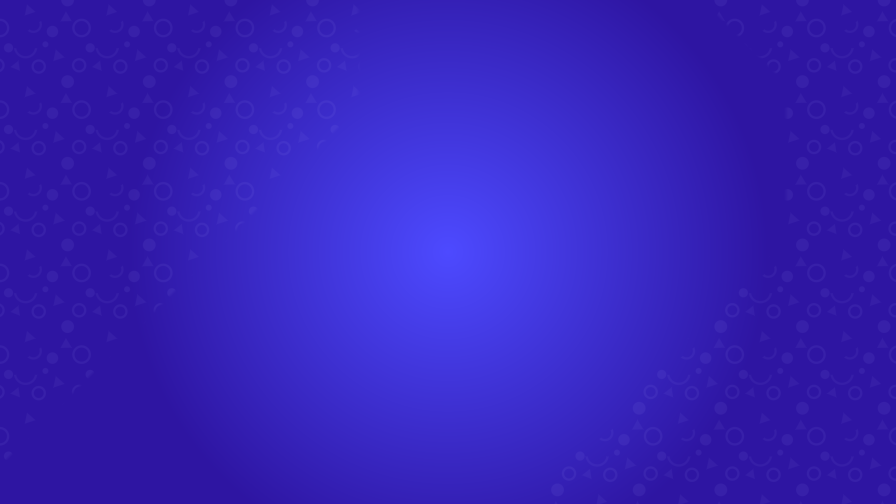
A Shadertoy shader for this background:

```glsl
// A round indigo glow on a dark violet ground, with faint confetti in the sides.
// One square tile of rings, dots, arcs and triangles repeats over the plane;
// slanted half-planes limit it to a left and a right region.

const vec3 GLOW_COLOR = vec3(0.302, 0.290, 1.0);
const vec3 GROUND_COLOR = vec3(0.180, 0.082, 0.635);
const vec3 CONFETTI_COLOR = vec3(0.62, 0.60, 0.95);
const float GLOW_RADIUS = 0.635;     // in canvas heights
const float TILE_SIZE = 0.162;       // in canvas heights
const float TILE_ORIGIN = -0.889;    // left side of a tile column
const float CONFETTI_ALPHA = 0.085;
const float LINE_HALF = 0.014;       // half stroke width, in tiles
const float REGION_SOFTNESS = 0.006;

// Shortest offset from a shape centre within the repeating tile
vec2 wrapped(vec2 t, vec2 center) {
    vec2 d = t - center;
    return d - floor(d + 0.5);
}

float dotShape(vec2 t, vec2 center, float radius) {
    return length(wrapped(t, center)) - radius;
}

float ringShape(vec2 t, vec2 center, float radius) {
    return abs(dotShape(t, center, radius)) - LINE_HALF;
}

// Part of a ring that opens away from the unit direction "facing"
float arcShape(vec2 t, vec2 center, float radius, vec2 facing) {
    float cut = 0.02 - dot(wrapped(t, center), facing);
    return max(ringShape(t, center, radius), cut);
}

// Equilateral triangle with its apex at "angle"
float triangleShape(vec2 t, vec2 center, float inradius, float angle) {
    vec2 d = wrapped(t, center);
    float side = -1.0;
    for (int i = 0; i < 3; i++) {
        float a = angle + 3.14159 + float(i) * 2.0944;
        side = max(side, dot(d, vec2(cos(a), sin(a))) - inradius);
    }
    return side;
}

// Soft coverage of a signed distance given in tiles
float cover(float d, float pixel) {
    return 1.0 - smoothstep(-0.75 * pixel, 0.75 * pixel, d);
}

float confetti(vec2 t, float pixel) {
    float rings = min(ringShape(t, vec2(0.0, 0.343), 0.100),
                  min(ringShape(t, vec2(0.475, 0.815), 0.074),
                      ringShape(t, vec2(0.970, 0.800), 0.074)));
    float dots = min(min(dotShape(t, vec2(0.829, 0.0), 0.078),
                         dotShape(t, vec2(0.643, 0.386), 0.070)),
                     min(dotShape(t, vec2(0.105, 0.586), 0.056),
                         dotShape(t, vec2(0.557, 0.543), 0.036)));
    float arcs = min(arcShape(t, vec2(0.314, 0.571), 0.130, vec2(0.0, 1.0)),
                     arcShape(t, vec2(0.410, 0.300), 0.090, vec2(0.6, 0.8)));
    float triangles = min(min(triangleShape(t, vec2(0.357, 0.130), 0.040, 0.2),
                              triangleShape(t, vec2(0.810, 0.220), 0.040, 0.5)),
                          min(triangleShape(t, vec2(0.710, 0.685), 0.042, 2.3),
                              triangleShape(t, vec2(0.200, 0.810), 0.036, 0.9)));
    float strong = cover(min(rings, dots), pixel);
    float faint = cover(min(arcs, triangles), pixel);
    return max(strong, 0.8 * faint);
}

// Side regions; p.x is centred and p.y runs down from the top
float sideRegions(vec2 p) {
    float rising = p.x + p.y;
    float falling = p.x - p.y;
    float left = max(rising - 0.035, p.x + 0.178);
    float right = min(0.671 - p.x, min(1.150 - rising, 0.505 - falling));
    return 1.0 - smoothstep(-REGION_SOFTNESS, REGION_SOFTNESS, min(left, right));
}

void mainImage(out vec4 fragColor, in vec2 fragCoord) {
    vec2 centered = (fragCoord - 0.5 * iResolution.xy) / iResolution.y;
    vec2 p = vec2(centered.x, 0.5 - centered.y);

    // Glow
    float falloff = clamp(length(centered) / GLOW_RADIUS, 0.0, 1.0);
    vec3 color = mix(GLOW_COLOR, GROUND_COLOR, falloff);

    // Confetti
    vec2 t = fract((p - vec2(TILE_ORIGIN, 0.0)) / TILE_SIZE);
    float pixel = 1.0 / (TILE_SIZE * iResolution.y);
    float amount = CONFETTI_ALPHA * confetti(t, pixel) * sideRegions(p);
    color = mix(color, CONFETTI_COLOR, amount);

    fragColor = vec4(color, 1.0);
}
```
